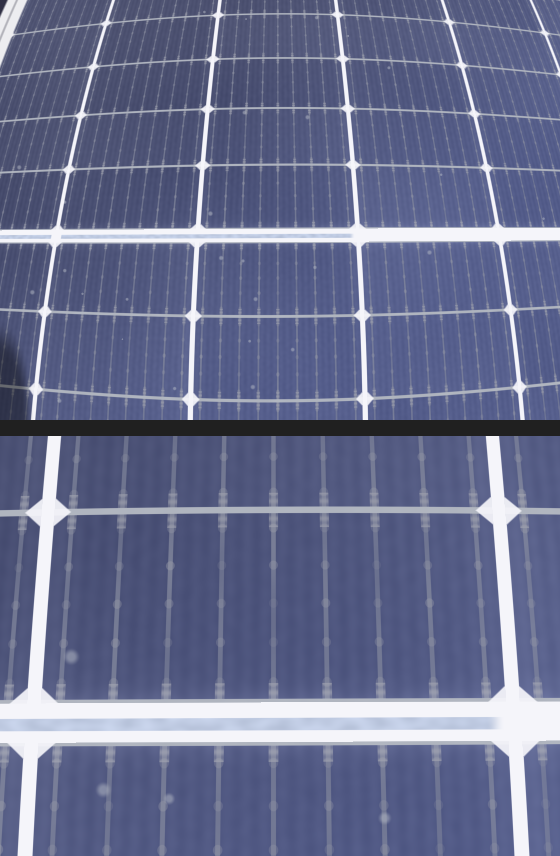
Top: the whole. Bottom: its middle third, enlarged.
Write a Shadertoy shader that draws this pattern.

```glsl
// Solar panel seen in perspective: half-cut cells, thin wires, solder pads and a wide middle bar.
#define CENTER_X 0.6615
#define HORIZON_ROW 0.559
#define BULGE 0.25
#define BAR_WIDTH 0.19
#define COLUMN_LINE 0.0155
#define ROW_LINE 0.018
#define WIRES 9.0
#define WIRE_WIDTH 0.045
#define PAD_LENGTH 0.095
#define FRAME_EDGE -2.47
#define CELL_DARK vec3(0.275, 0.295, 0.42)
#define CELL_BLUE vec3(0.335, 0.37, 0.55)

float hash(vec2 p) {
    p = fract(p * vec2(0.1031, 0.1137));
    p += dot(p, p.yx + 33.3);
    return fract((p.x + p.y) * p.x * 7.31);
}

vec2 gradient(vec2 p) {
    float angle = 6.2832 * hash(p + 57.0);
    return vec2(cos(angle), sin(angle));
}

float gradientNoise(vec2 p) {
    vec2 i = floor(p), f = fract(p);
    vec2 s = f * f * f * (f * (f * 6.0 - 15.0) + 10.0);
    vec2 e = vec2(1.0, 0.0);
    float low = mix(dot(gradient(i), f), dot(gradient(i + e.xy), f - e.xy), s.x);
    float high = mix(dot(gradient(i + e.yx), f - e.yx), dot(gradient(i + e.xx), f - e.xx), s.x);
    return mix(low, high, s.y);
}

// Coverage of a band of the given half width, softened by one filter width
float band(float dist, float halfWidth, float blur) {
    return 1.0 - smoothstep(halfWidth - 0.7 * blur, halfWidth + 0.7 * blur, abs(dist));
}

// Canvas position (y measured downward) to column and row coordinates
vec2 panelCoords(float x, float y) {
    float width = 0.2775 + 0.262 * y - 0.118 * y * y;
    float bend = 0.42 - 0.17 * y * y;
    float column = x * (1.0 + bend * x * x) / width;
    float level = HORIZON_ROW + (y + 0.004 * x - HORIZON_ROW) * (1.0 + BULGE * x * x);
    return vec2(column, 8.0 * log(0.1626 / (0.0945 + 0.125 * level)));
}

// Sparse pale dust spots
float dust(vec2 p) {
    vec2 id = floor(p * 9.0);
    vec2 spot = 0.2 + 0.6 * vec2(hash(id + 3.0), hash(id + 19.0));
    float radius = 0.018 + 0.03 * hash(id + 41.0);
    float d = length(fract(p * 9.0) - spot);
    return step(0.72, hash(id + 71.0)) * (1.0 - smoothstep(radius * 0.4, radius * 1.4, d));
}

void mainImage(out vec4 fragColor, in vec2 fragCoord) {
    vec2 p = fragCoord / iResolution.y;
    vec2 panel = panelCoords(p.x - CENTER_X, 1.0 - p.y);
    vec2 blur = fwidth(panel);

    // Rows on both sides of the middle bar
    float row = panel.y > -0.5 * BAR_WIDTH ? max(panel.y, 0.0) : min(panel.y + BAR_WIDTH, 0.0);
    float column = panel.x + 0.5;
    vec2 cellId = floor(vec2(column, row));
    vec2 gap = abs(vec2(column, row) - round(vec2(column, row)));

    // Cell colour: blue toward the lower right, haze and small shifts per cell
    float blue = smoothstep(0.25, 1.5, 0.75 * p.x + 0.95 * (1.0 - p.y));
    vec3 color = mix(CELL_DARK, CELL_BLUE, blue);
    color += 0.035 * gradientNoise(p * 3.0) + 0.015 * gradientNoise(p * 90.0);
    color += 0.025 * (hash(cellId + 20.0) - 0.5) + vec3(0.03, 0.028, 0.024) * smoothstep(0.6, 1.0, p.y);

    // Faint stripes between the wires
    float wireCoord = column * WIRES;
    color += 0.010 * cos(wireCoord * 6.2832 * 3.0);

    // Wires with beads, and solder pads at the cell ends
    float wireBlur = blur.x * WIRES;
    float wireDist = fract(wireCoord) - 0.5;
    float wireId = floor(wireCoord);
    float wear = 0.5 + 0.55 * gradientNoise(vec2(wireId * 1.37, row * 2.3));
    float wire = band(wireDist, WIRE_WIDTH, wireBlur);
    color = mix(color, vec3(0.52, 0.54, 0.62), wire * (0.4 + 0.5 * wear));
    float beadRow = (fract(row * 5.0) - 0.5) / 5.0;
    float bead = band(length(vec2(wireDist / 0.085, beadRow / 0.024)), 1.0, wireBlur / 0.085);
    color = mix(color, vec3(0.60, 0.61, 0.66), bead * 0.55 * wear);
    float pad = band(wireDist, 0.09, wireBlur) * band(gap.y, PAD_LENGTH, blur.y);
    float padNotch = 0.75 + 0.25 * cos(gap.y * 130.0);
    color = mix(color, vec3(0.62, 0.63, 0.68), pad * 0.7 * padNotch);
    color = mix(color, vec3(0.72, 0.74, 0.78), 0.5 * dust(p));

    // Soft glow around the bright strips
    float barDist = abs(panel.y + 0.5 * BAR_WIDTH) - 0.5 * BAR_WIDTH;
    color += 0.07 * exp(-max(barDist, 0.0) * 18.0) + 0.05 * exp(-gap.x * 30.0);

    // Row lines, column lines and cut cell corners
    float rowTone = 0.02 * gradientNoise(panel * vec2(12.0, 3.0));
    color = mix(color, vec3(0.69, 0.71, 0.75) + rowTone, band(gap.y, ROW_LINE, blur.y));
    float corner = band(gap.x / 0.052 + gap.y / 0.11, 1.0, blur.x / 0.052 + blur.y / 0.11);
    float columnLine = band(gap.x, COLUMN_LINE, blur.x);
    vec3 white = vec3(0.96, 0.96, 0.98);
    color = mix(color, white, max(columnLine, corner * 0.93));

    // Middle bar with a ribbon on its left part
    color = mix(color, white, band(barDist, 0.0, blur.y) * step(0.0, barDist) + step(barDist, 0.0));
    float ribbon = band(panel.y + 0.105, 0.030, blur.y) * (1.0 - smoothstep(0.44, 0.48, panel.x));
    ribbon *= 1.0 - band(panel.x + 1.5, 0.04, blur.x);
    float ribbonTone = 0.08 * gradientNoise(vec2(panel.x * 25.0, panel.y * 20.0));
    color = mix(color, vec3(0.73, 0.78, 0.88) + ribbonTone, ribbon * 0.9);

    // Outer frame, its groove and the dark ground behind it
    float frame = smoothstep(-blur.x, blur.x, FRAME_EDGE - panel.x);
    color = mix(color, vec3(0.93, 0.93, 0.94), frame);
    color = mix(color, vec3(0.70, 0.70, 0.73), band(panel.x + 2.60, 0.014, blur.x));
    color = mix(color, vec3(0.19, 0.19, 0.27), smoothstep(-blur.x, blur.x, -2.72 - panel.x));

    // Shadow at the lower left
    float shadow = 1.0 - smoothstep(0.7, 1.1, length(p / vec2(0.075, 0.22)));
    color *= 1.0 - 0.42 * shadow;
    fragColor = vec4(clamp(color, 0.0, 1.0), 1.0);
}
```
